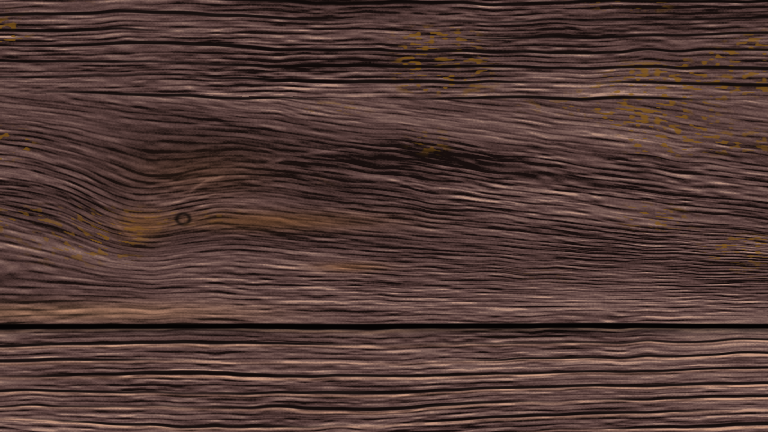
Give the GLSL for this texture, as a Shadertoy shader.

```glsl
const vec3 RAMP[5] = vec3[5](
    vec3(0.09, 0.056, 0.05), vec3(0.25, 0.172, 0.162), vec3(0.37, 0.27, 0.258),
    vec3(0.49, 0.38, 0.35), vec3(0.70, 0.55, 0.48));
const vec3 BARE_WOOD = vec3(0.46, 0.30, 0.19);
const vec3 TAN_WOOD = vec3(0.66, 0.48, 0.37);
const vec3 LICHEN = vec3(0.50, 0.34, 0.09);
const vec3 GAP_COLOR = vec3(0.02, 0.012, 0.01);
const float GAP_Y = 0.246;
const float GAP_HALF = 0.0055;
const float GROOVE_TOP = 0.785;     // lowest groove of the upper band
const float GROOVE_PITCH = 0.037;
const float GROOVE_HALF = 0.003;
const float STROKE_PITCH = 0.0125;  // hairlines between the grooves
const float STROKE_HALF = 0.0017;
const float STROKE_DEPTH = 0.34;
const vec2 KNOT = vec2(0.424, 0.493);
const float FIBER_FREQ = 105.0;
const float FIBER_CONTRAST = 0.85;
const float STAIN_CONTRAST = 0.75;
const float SHADE_CONTRAST = 0.5;

float hash(vec2 p) {
    vec3 q = fract(p.xyx * 0.1031);
    q += dot(q, q.yzx + 33.33);
    return fract((q.x + q.y) * q.z);
}

float noise(vec2 p) {
    vec2 i = floor(p), f = fract(p);
    f = f * f * (3.0 - 2.0 * f);
    return mix(mix(hash(i), hash(i + vec2(1, 0)), f.x),
               mix(hash(i + vec2(0, 1)), hash(i + vec2(1, 1)), f.x), f.y);
}

float fbm(vec2 p) {
    float sum = 0.0, amp = 0.53;
    for (int i = 0; i < 4; i++) {
        sum += amp * noise(p);
        p = p * 2.03 + 17.3;
        amp *= 0.5;
    }
    return sum;
}

float bell(float x) { return exp(-x * x); }

// Soft elliptical spot
float spot(vec2 p, vec2 center, vec2 size) { return bell(length((p - center) / size)); }

// Edge between the smooth upper grain and the rough heart grain
float heartEdge(float x) {
    return 0.585 + 0.08 * smoothstep(0.4, 0.9, x) - 0.13 * bell((x - 0.32) / 0.1)
         - 0.03 * bell((x - 1.4) / 0.25) + 0.025 * (fbm(vec2(x * 7.0, 3.0)) - 0.5);
}

float fiberHeight(vec2 q) {
    return 0.58 * noise(q * vec2(12.0, FIBER_FREQ))
         + 0.42 * noise(q * vec2(34.0, FIBER_FREQ * 1.9) + 41.0);
}

// Parallel cuts; x: dark line, y: pale lip under it
vec2 grooves(vec2 p, float pitch, float halfSize, float wearFreq, float pixel) {
    float row = floor(p.y / pitch + 0.5);
    float d = p.y - row * pitch + 0.3 * pitch * (noise(vec2(p.x * wearFreq, row * 3.7)) - 0.5);
    float wear = noise(vec2(p.x * wearFreq, row * 7.1 + 50.0));
    float halfWidth = halfSize * (0.4 + 1.1 * wear);
    float cut = 1.0 - smoothstep(halfWidth - pixel * 0.8, halfWidth + pixel * 0.8, abs(d));
    float lip = bell((d + halfWidth * 2.2) / (halfSize * 1.4));
    return vec2(cut * smoothstep(0.12, 0.4, wear), lip * (0.35 + 0.65 * wear));
}

vec3 ramp(float t) {
    t = clamp(t, 0.0, 0.999) * 4.0;
    int i = int(t);
    return mix(RAMP[i], RAMP[i + 1], fract(t));
}

void mainImage(out vec4 fragColor, in vec2 fragCoord) {
    float pixel = 1.0 / iResolution.y;
    vec2 p = fragCoord * pixel;
    float sway = 0.02 * (fbm(p * vec2(2.5, 4.0)) - 0.5)
               + 0.006 * (noise(p * vec2(14.0, 16.0)) - 0.5);
    float lower = 1.0 - step(GAP_Y, p.y);
    float bandY = p.y + sway - GROOVE_TOP + 0.012 * smoothstep(0.2, 0.7, p.x);
    float topBand = smoothstep(-0.018, -0.01, bandY);
    float plain = (1.0 - lower) * (1.0 - step(0.0, bandY));
    float edge = p.y - heartEdge(p.x);
    float smoothGrain = plain * smoothstep(-0.01, 0.03, edge);

    // Flow of the fibers
    float dip = smoothstep(0.27, 0.5, p.y) * (1.0 - smoothstep(0.5, 0.78, p.y));
    float lowerRise = 0.04 * smoothstep(0.8, 1.78, p.x) * lower * (1.0 - p.y / GAP_Y);
    float bend = plain * (0.055 * bell((p.x - 0.32) / 0.15) * dip
               + 0.12 * (p.x - 0.6) * smoothstep(0.25, 0.5, p.y)) - lowerRise;
    vec2 q = vec2(p.x, p.y + bend + sway);

    // Fibers lit from above
    float relief = fiberHeight(q) - fiberHeight(q + vec2(0.003, 0.0055));
    float rough = mix(1.0, 0.75, smoothGrain) * (0.65 + 0.7 * noise(p * vec2(3.0, 9.0) + 7.0));
    vec2 strokes = grooves(q + vec2(0.0, 0.006 * fbm(q * vec2(6.0, 25.0))),
                           STROKE_PITCH, STROKE_HALF, 8.0, pixel);
    float tone = 0.43 + rough * (FIBER_CONTRAST * relief
               + STROKE_DEPTH * (0.35 * strokes.y - strokes.x));

    // Broad stains and light
    tone += STAIN_CONTRAST * (fbm(q * vec2(1.6, 13.0) + 5.0) - 0.5)
          + SHADE_CONTRAST * (fbm(p * vec2(1.3, 4.0) + 31.0) - 0.5)
          + 0.09 * (hash(floor(p * vec2(240.0, 330.0))) - 0.5);
    float dark = spot(p, vec2(0.95, 0.63), vec2(0.17, 0.04))
               + spot(p, vec2(0.62, 0.35), vec2(0.1, 0.02))
               + spot(p, vec2(1.42, 0.43), vec2(0.14, 0.03))
               + spot(p, vec2(0.12, 0.5), vec2(0.16, 0.06));
    tone += 0.06 * lower - 0.04 * smoothGrain - 0.14 * dark
          + 0.13 * plain * bell((p.y - 0.28) / 0.035);

    // Pale broken crest along the heart
    float crest = plain * bell(edge / 0.004) * smoothstep(0.35, 0.75, noise(vec2(p.x * 22.0, 9.0)));
    tone += 0.3 * crest - 0.1 * plain * bell((edge + 0.025) / 0.02);

    // Weathered grooves in the upper band and lower board
    float grooveY = mix(bandY, p.y + sway - lowerRise - 0.022, lower);
    vec2 groove = max(lower, topBand)
                * grooves(vec2(p.x, grooveY), GROOVE_PITCH, GROOVE_HALF, 2.3, pixel);
    tone += groove.y * mix(0.18, 0.36, lower);
    vec3 color = ramp(tone);
    color = mix(color, TAN_WOOD * (0.6 + 0.7 * tone), 0.5 * groove.y * lower);

    // Bare brown streaks, board rim and knot
    float bare = spot(p, vec2(0.62, 0.488), vec2(0.24, 0.022))
               + spot(p, vec2(0.325, 0.475), vec2(0.055, 0.035))
               + 0.8 * spot(p, vec2(0.81, 0.382), vec2(0.08, 0.011))
               + 0.45 * spot(p, vec2(0.46, 0.6), vec2(0.16, 0.06));
    color = mix(color, BARE_WOOD * (0.5 + 0.9 * tone), 0.8 * min(bare, 1.0));
    float rim = bell((p.y - 0.277) / 0.023) * (1.0 - smoothstep(0.2, 0.85, p.x)) * (1.0 - lower);
    color = mix(color, TAN_WOOD * (0.5 + 0.75 * tone), 0.75 * rim);
    float knotRadius = length((p - KNOT) / vec2(1.25, 1.0));
    color *= 1.0 - 0.6 * bell((knotRadius - 0.012) / 0.004);

    // Lichen flecks caught in the fibers
    float colony = smoothstep(0.66, 0.82, noise(p * vec2(4.0, 12.0) + 23.0));
    float fleck = smoothstep(0.62, 0.85, noise(q * vec2(65.0, 210.0) + 11.0));
    color = mix(color, LICHEN, 0.75 * colony * fleck * smoothstep(0.33, 0.45, p.y));

    // Groove cuts and the gap between boards
    color = mix(color, RAMP[0] * 0.6, 0.9 * groove.x);
    float gapDistance = abs(p.y - GAP_Y + 0.003 * (noise(vec2(p.x * 5.0, 2.0)) - 0.5));
    color *= 1.0 - 0.6 * lower * bell((GAP_Y - p.y) / 0.016);
    color = mix(GAP_COLOR, color, smoothstep(GAP_HALF - pixel, GAP_HALF + pixel, gapDistance));
    fragColor = vec4(color, 1.0);
}
```
